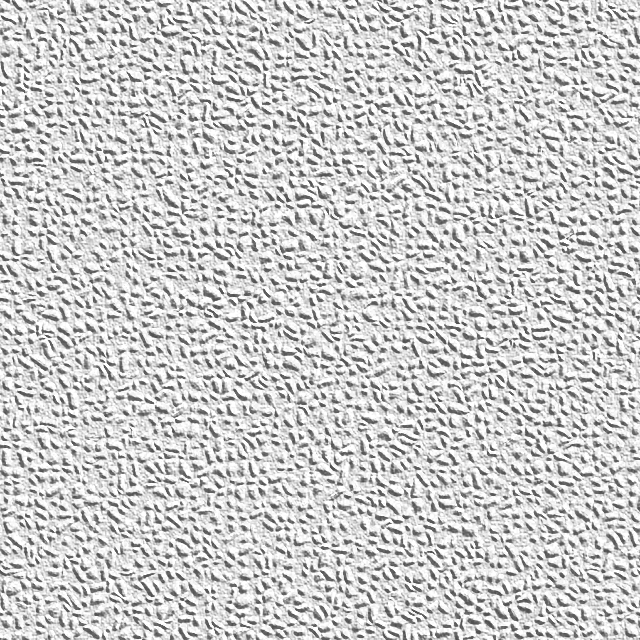
Reproduce this texture procedurally as a WebGL 1 fragment shader.

```glsl
precision highp float;

// Embossed plaster: short, randomly turned capsules, one per jittered cell,
// are bent by noise and parted by narrow valleys to form a height field.
// Its slope towards the light, with fine grit added, gives the grey tone.

uniform vec2 u_resolution;

const float BUMPS_ACROSS = 54.0;
const vec2 LIGHT_DIR = vec2(0.55, 0.835);
const vec3 SHADE_COLOR = vec3(0.37);
const vec3 LIT_COLOR = vec3(0.985);

vec2 hash22(vec2 p) {
  vec3 q = fract(vec3(p.xyx) * vec3(0.1031, 0.1030, 0.0973));
  q += dot(q, q.yzx + 33.33);
  return fract((q.xx + q.yz) * q.zy);
}

// Value noise with two independent channels, each from 0 to 1.
vec2 noise2(vec2 p) {
  vec2 cell = floor(p);
  vec2 f = fract(p);
  vec2 u = f * f * (3.0 - 2.0 * f);
  vec2 low = mix(hash22(cell), hash22(cell + vec2(1.0, 0.0)), u.x);
  vec2 high = mix(hash22(cell + vec2(0.0, 1.0)), hash22(cell + 1.0), u.x);
  return mix(low, high, u.y);
}

float capsuleDistance(vec2 p, vec2 axis, float halfLength, float radius) {
  float along = clamp(dot(p, axis), -halfLength, halfLength);
  return length(p - axis * along) - radius;
}

float smoothMax(float a, float b, float blend) {
  float h = max(blend - abs(a - b), 0.0) / blend;
  return max(a, b) + 0.25 * h * h * blend;
}

// Distances to the nearest and the second nearest capsule.
vec2 nearestCapsules(vec2 p) {
  vec2 cell = floor(p);
  vec2 nearest = vec2(4.0);
  for (int y = -1; y <= 1; y++) {
    for (int x = -1; x <= 1; x++) {
      vec2 id = cell + vec2(float(x), float(y));
      vec2 center = id + 0.5 + 0.7 * (hash22(id) - 0.5);
      vec2 traits = hash22(id + 171.0);
      float angle = 3.14159 * traits.x;
      vec2 axis = vec2(cos(angle), sin(angle));
      float halfLength = 0.5 * traits.y * traits.y;
      float radius = mix(0.24, 0.36, hash22(id + 317.0).x);
      float d = capsuleDistance(p - center, axis, halfLength, radius);
      nearest.y = min(nearest.y, max(nearest.x, d));
      nearest.x = min(nearest.x, d);
    }
  }
  return nearest;
}

// Rounded bumps, kept apart by valleys where two capsules meet.
float bumpHeight(vec2 p) {
  vec2 bend = noise2(p * 0.9 + 40.0) - 0.5;
  vec2 near = nearestCapsules(p + 0.55 * bend);
  float valley = 0.1 - 0.5 * (near.y - near.x);
  float edge = smoothMax(near.x, valley, 0.12);
  return 1.0 - smoothstep(-0.24, 0.12, edge);
}

float plasterHeight(vec2 p, float relief) {
  float grit = 0.22 * noise2(p * 6.0 + 11.0).x;
  float lumps = 0.16 * noise2(p * 2.7 + 93.0).y;
  return relief * bumpHeight(p) + grit + lumps;
}

void main() {
  vec2 uv = gl_FragCoord.xy / min(u_resolution.x, u_resolution.y);
  vec2 p = uv * BUMPS_ACROSS + 5.0;

  // Relief is a little weaker in some broad patches.
  float relief = mix(0.85, 1.15, noise2(uv * 5.0 + 7.0).x);

  // Slope along the light direction, by central difference.
  float reach = 0.06;
  vec2 offset = LIGHT_DIR * reach;
  float rise = plasterHeight(p - offset, relief) - plasterHeight(p + offset, relief);
  float slope = rise / (2.0 * reach);

  // Sides facing the light go white, the far sides go grey.
  float lit = smoothstep(-2.6, 1.0, slope);
  float grain = 0.13 * (noise2(uv * 380.0 + 23.0).y - 0.5);
  vec3 color = mix(SHADE_COLOR, LIT_COLOR, lit) + grain;
  gl_FragColor = vec4(clamp(color, 0.0, 1.0), 1.0);
}
```
